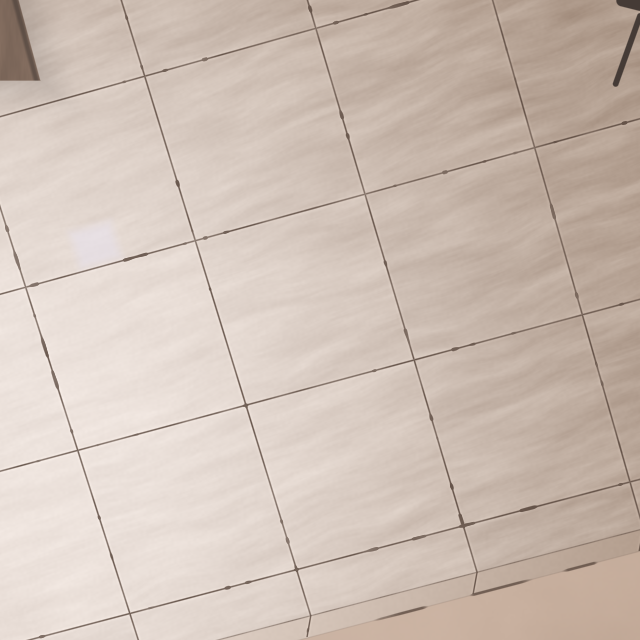
Give the GLSL for this texture, as a Shadertoy shader.

```glsl
// Pale stone floor tiles on a tilted, slightly converging grid, with a step edge below.
// Grid coordinates come from inverting a bilinear map; streaks are stretched noise,
// and the light fades with distance from the left side. Rows count downwards.

const float TILE = 0.272;         // tile side in canvas units
const float STEP_EDGE = 2.28;     // row where the step begins
const float STEP_FOOT = 2.40;     // row where the step meets the lower floor
const vec3 LIGHT_STONE = vec3(0.925, 0.885, 0.86);
const vec3 DARK_STONE = vec3(0.69, 0.61, 0.55);
const vec3 GROUT = vec3(0.36, 0.29, 0.25);
const vec3 CABINET = vec3(0.47, 0.39, 0.34);
const vec3 METAL = vec3(0.27, 0.23, 0.21);

float hash(vec2 p) {
    vec3 q = fract(p.xyx * vec3(0.1031, 0.1030, 0.0973));
    q += dot(q, q.yzx + 33.33);
    return fract((q.x + q.y) * q.z);
}

float noise(vec2 p) {
    vec2 cell = floor(p), f = fract(p);
    f = f * f * (3.0 - 2.0 * f);
    return mix(mix(hash(cell), hash(cell + vec2(1, 0)), f.x),
               mix(hash(cell + vec2(0, 1)), hash(cell + vec2(1, 1)), f.x), f.y);
}

float fbm(vec2 p) {
    float sum = 0.0, amp = 0.5;
    for (int k = 0; k < 4; k++) {
        sum += amp * noise(p);
        p = p * 2.03 + 17.3;
        amp *= 0.5;
    }
    return sum;
}

// Canvas position to (column, row); the row axis shrinks a little downwards
vec2 gridCoord(vec2 p) {
    vec2 origin = vec2(0.5703, 0.6966);
    vec2 across = vec2(0.2651, 0.0727), down = vec2(0.0768, -0.2591);
    vec2 shrink = vec2(-0.0023, -0.0021), g = vec2(0);
    for (int k = 0; k < 4; k++)
        g = inverse(mat2(across + shrink * g.y, down)) * (p - origin);
    return g;
}

float segment(vec2 p, vec2 a, vec2 b) {
    vec2 d = b - a;
    return length(p - a - d * clamp(dot(p - a, d) / dot(d, d), 0.0, 1.0));
}

float box(vec2 p, vec2 halfSize) {
    vec2 d = abs(p) - halfSize;
    return length(max(d, 0.0)) + min(max(d.x, d.y), 0.0);
}

// Coverage of a region whose signed distance is d
float cover(float d, float soft) {
    return 1.0 - smoothstep(-soft, soft, d);
}

// Distance to the nearest whole number, in canvas units
float jointDistance(float x) {
    return abs(fract(x + 0.5) - 0.5) * TILE;
}

// Streaks along each tile, different for every tile
float streaks(vec2 g) {
    vec2 id = floor(g);
    vec2 q = g + vec2(hash(id), hash(id + 7.0)) * 20.0;
    q.y += 0.10 * q.x + 0.06 * noise(q * 3.0);
    return fbm(q * vec2(2.2, 13.0)) + 0.5 * fbm(q * vec2(5.0, 34.0)) - 0.70;
}

void mainImage(out vec4 fragColor, in vec2 fragCoord) {
    vec2 p = fragCoord / iResolution.y;
    float px = 0.8 / iResolution.y;
    vec2 g = gridCoord(p);

    // Stone with fading light, streaks and slight tone changes between tiles
    float shade = smoothstep(0.1, 1.25, distance(p, vec2(0.02, 0.3)));
    vec3 col = mix(LIGHT_STONE, DARK_STONE, shade);
    float onTiles = cover((g.y - STEP_EDGE) * TILE, px);
    float onFloor = 1.0 - cover((g.y - STEP_FOOT) * TILE, px);
    col += onTiles * streaks(g) * mix(0.06, 0.16, shade) * vec3(0.9, 1.0, 1.05);
    col += onTiles * (hash(floor(g) + 3.0) - 0.5) * 0.015;
    col += (noise(p * 230.0) - 0.5) * 0.012;

    // Window reflection lying along the grid
    float glare = cover(box(g - vec2(-1.55, -0.13), vec2(0.12, 0.11)) * TILE, 0.012);
    col = mix(col, vec3(0.90, 0.88, 0.93), 0.55 * glare);

    // Step face and lower floor
    col = mix(col, col * vec3(0.98, 0.965, 0.95), 1.0 - onTiles);
    col = mix(col, vec3(0.79, 0.69, 0.62) + 0.05 * (fbm(p * 9.0) - 0.5), 0.75 * onFloor);

    // Grout: straight on the tiles, bent back on the step face
    float bend = 0.5 * max(g.y - STEP_EDGE, 0.0);
    float column = jointDistance(g.x + bend) + onFloor;
    float row = jointDistance(g.y) + step(2.15, g.y);
    float wear = noise(g * 9.0);
    float chip = 0.0016 * smoothstep(0.80, 0.95, noise(g * 17.0 + 4.0));
    float joint = min(column, row);
    col += 0.025 * cover(joint - 0.0042, 0.002);
    col = mix(col, GROUT, (0.68 + 0.25 * wear) * cover(joint - 0.0012 - chip, px));

    // Worn lines at the lip and the foot of the step
    float lip = abs(g.y - STEP_EDGE) * TILE, foot = abs(g.y - STEP_FOOT) * TILE;
    float gaps = smoothstep(0.50, 0.62, noise(vec2(g.x * 5.0, 2.0)));
    col = mix(col, GROUT, (0.3 + 0.4 * wear) * cover(lip - 0.0009, px));
    col = mix(col, GROUT, (0.15 + 0.65 * gaps) * cover(foot - 0.0009 - 0.0012 * gaps, px));

    // Cabinet corner with its shadow, top left
    float side = p.x - 0.029 - 0.27 * (1.0 - p.y);
    float corner = max(side, 0.874 - p.y);
    col *= 1.0 - 0.14 * cover(corner - 0.02, 0.05);
    vec3 wood = CABINET * (0.9 + 0.3 * fbm(p * vec2(60.0, 12.0)));
    wood = mix(wood, METAL, 0.55 * cover(abs(side + 0.006) - 0.004, 0.003));
    col = mix(col, wood, cover(corner, px));

    // Slim metal leg, top right
    float leg = segment(p, vec2(0.962, 0.869), vec2(1.0, 0.975)) - 0.0045;
    leg = min(leg, segment(p, vec2(0.972, 0.999), vec2(1.0, 0.992)) - 0.009);
    col = mix(col, METAL, cover(leg, px));

    fragColor = vec4(clamp(col, 0.0, 1.0), 1.0);
}
```
